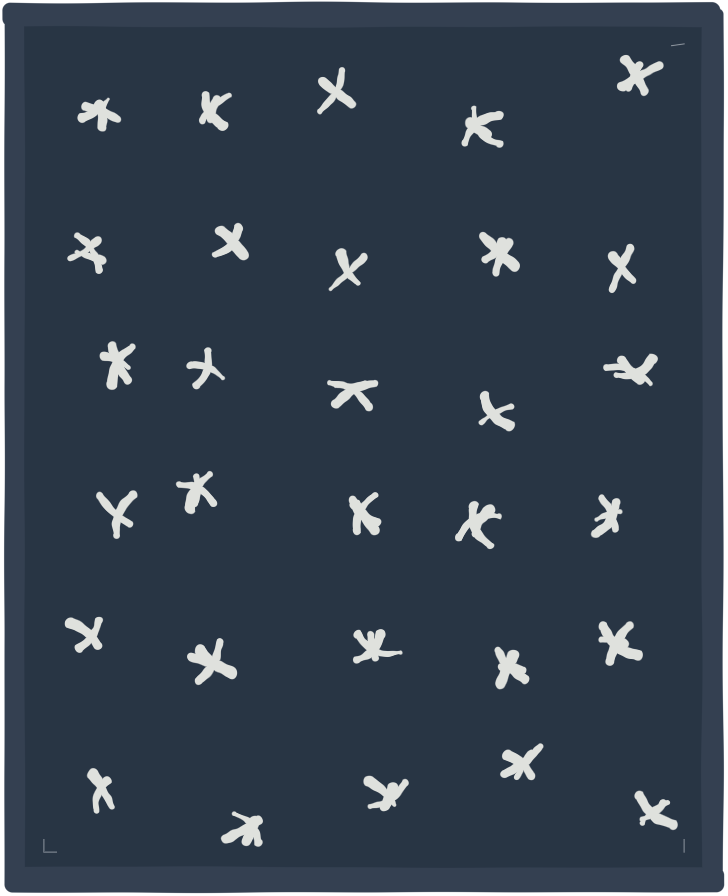
This pattern is drawn by a Shadertoy shader. Its source:

```glsl
// A night-blue panel in a hand-brushed frame, scattered with small cream stars.
// Each grid cell holds one jittered star made of two or three crossing strokes;
// strokes are bent, tapered capsules, and gradient noise roughens every edge.

const vec3 PAPER = vec3(1.0);
const vec3 NIGHT = vec3(0.157, 0.206, 0.268);
const vec3 FRAME = vec3(0.204, 0.252, 0.317);
const vec3 CREAM = vec3(0.875, 0.882, 0.865);
const vec3 TICK  = vec3(0.60, 0.63, 0.66);

vec3 hash3(vec2 cell, float seed) {
    vec3 q = fract(vec3(cell, seed + 1.7) * vec3(0.1031, 0.1130, 0.0973));
    q += dot(q, q.yxz + 33.33);
    return fract((q.xxy + q.yzz) * q.zyx);
}

vec2 gradient(vec2 corner) {
    float angle = 6.2832 * hash3(corner, 5.0).x;
    return vec2(cos(angle), sin(angle));
}

float gradientNoise(vec2 p) {
    vec2 i = floor(p), f = fract(p);
    vec2 u = f * f * (3.0 - 2.0 * f);
    vec2 e = vec2(1.0, 0.0);
    float low  = mix(dot(gradient(i), f), dot(gradient(i + e), f - e), u.x);
    float high = mix(dot(gradient(i + e.yx), f - e.yx), dot(gradient(i + 1.0), f - 1.0), u.x);
    return mix(low, high, u.y);
}

// Distance to a rounded box given by its two corners.
float boxDistance(vec2 p, vec2 lo, vec2 hi, float corner) {
    vec2 d = abs(p - 0.5 * (lo + hi)) - 0.5 * (hi - lo) + corner;
    return length(max(d, 0.0)) + min(max(d.x, d.y), 0.0) - corner;
}

float segmentDistance(vec2 p, vec2 a, vec2 b) {
    vec2 ab = b - a;
    return length(p - a - ab * clamp(dot(p - a, ab) / dot(ab, ab), 0.0, 1.0));
}

// Bent stroke through the origin; its radius runs from radii.x to radii.y.
float strokeDistance(vec2 p, float angle, float halfLength, float bend, vec2 radii) {
    float c = cos(angle), s = sin(angle);
    p = vec2(c * p.x + s * p.y, c * p.y - s * p.x);
    float x = clamp(p.x, -halfLength, halfLength);
    p.y -= bend * (x * x - 0.33 * halfLength * halfLength);
    return length(p - vec2(x, 0.0)) - mix(radii.x, radii.y, 0.5 + 0.5 * x / halfLength);
}

float starDistance(vec2 p, vec2 cell) {
    float d = 1.0;
    for (int i = 0; i < 3; i++) {
        vec3 shape = hash3(cell, 11.0 + 7.0 * float(i));
        vec3 brush = hash3(cell, 47.0 + 7.0 * float(i));
        bool extra = i == 2;
        if (extra && brush.z < 0.3) continue;
        // Two diagonals, then an optional short dab in any direction.
        float angle = extra ? 3.14 * shape.x : (i == 0 ? 0.85 : -0.78) + 0.9 * (shape.x - 0.5);
        float halfLength = extra ? 0.011 + 0.005 * shape.y : 0.017 + 0.009 * shape.y;
        float bend = 36.0 * (shape.z - 0.5);
        vec2 radii = mix(vec2(0.0025), vec2(0.0066), brush.xy);
        vec2 offset = 0.009 * (hash3(cell, 83.0 + float(i)).xy - 0.5);
        d = min(d, strokeDistance(p - offset, angle, halfLength, bend, radii));
    }
    return d;
}

float starField(vec2 p, vec2 lo, vec2 hi) {
    vec2 grid = vec2(5.0, 6.0);
    vec2 cellSize = (hi - lo) / grid;
    vec2 cell = clamp(floor((p - lo) / cellSize), vec2(0.0), grid - 1.0);
    vec2 jitter = 0.52 * (hash3(cell, 3.0).xy - 0.5);
    return starDistance(p - lo - (cell + 0.5 + jitter) * cellSize, cell);
}

// Four overlapping brushed bars around the canvas of the given size.
float frameDistance(vec2 p, vec2 size) {
    float top    = boxDistance(p, vec2(0.0026, 0.970), vec2(size.x - 0.009, 0.9972), 0.009);
    float bottom = boxDistance(p, vec2(0.005, 0.004), vec2(size.x - 0.004, 0.0322), 0.009);
    float left   = boxDistance(p, vec2(0.005, 0.01), vec2(0.0275, 0.99), 0.006);
    float right  = boxDistance(p, vec2(size.x - 0.029, 0.01), vec2(size.x - 0.0055, 0.99), 0.006);
    return min(min(top, bottom), min(left, right));
}

// Fine registration ticks near three corners.
float tickDistance(vec2 p, vec2 size) {
    float inset = 0.049, len = 0.014;
    vec2 a = vec2(inset), b = vec2(size.x - inset, inset), c = size - inset;
    float elbow = min(segmentDistance(p, a, a + vec2(len, 0.0)),
                      segmentDistance(p, a, a + vec2(0.0, len)));
    float lower = segmentDistance(p, b, b + vec2(0.0, len));
    float upper = segmentDistance(p, c - vec2(len, 0.002), c);
    return min(elbow, min(lower, upper)) - 0.0005;
}

float coverage(float d, float pixel) {
    return smoothstep(0.75 * pixel, -0.75 * pixel, d);
}

void mainImage(out vec4 fragColor, in vec2 fragCoord) {
    float pixel = 1.0 / iResolution.y;
    vec2 p = fragCoord * pixel;
    vec2 size = vec2(iResolution.x * pixel, 1.0);

    float slowWobble = 0.0022 * gradientNoise(p * 7.0);
    float fineWobble = 0.0022 * gradientNoise(p * 95.0);
    float panel = boxDistance(p, vec2(0.016), size - 0.016, 0.0);
    float stars = starField(p, vec2(0.029, 0.033), size - vec2(0.029, 0.03));

    vec3 color = mix(PAPER, NIGHT, coverage(panel, pixel));
    color = mix(color, FRAME, coverage(frameDistance(p, size) + slowWobble, pixel));
    color = mix(color, TICK, coverage(tickDistance(p, size), pixel));
    color = mix(color, CREAM, coverage(stars + fineWobble, pixel));
    fragColor = vec4(color, 1.0);
}
```
